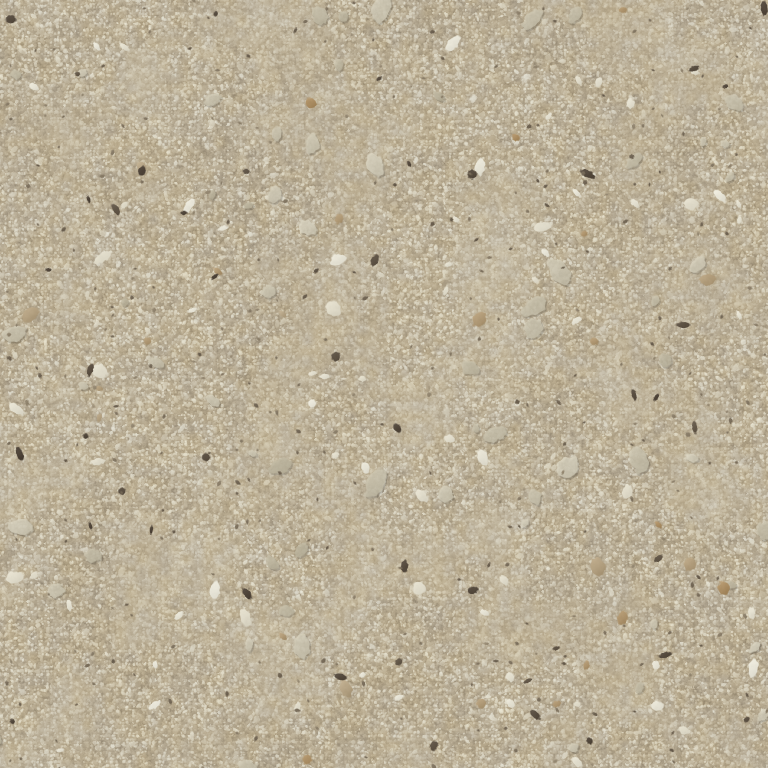
A Shadertoy shader for this texture:

```glsl
// Coarse beach sand: overlapping layers of small hashed grains over dark gaps,
// toned by a shadow-to-highlight ramp, then strewn with pebbles, pale shell
// chips, ochre stones and dark specks.

const vec3 SHADOW = vec3(0.50, 0.45, 0.37);
const vec3 SAND   = vec3(0.72, 0.67, 0.57);
const vec3 PALE   = vec3(0.87, 0.85, 0.78);
const vec3 SHELL  = vec3(0.91, 0.90, 0.85);
const vec3 STONE  = vec3(0.73, 0.70, 0.61);
const vec3 OCHRE  = vec3(0.66, 0.54, 0.37);
const vec3 SPECK  = vec3(0.29, 0.25, 0.21);
const float EDGE  = 0.0013;   // edge softness, in canvas units

vec3 hash3(vec2 p) {
    vec3 q = fract(p.xyx * vec3(0.1031, 0.1030, 0.0973));
    q += dot(q, q.yxz + 33.33);
    return fract((q.xxy + q.yzz) * q.zyx);
}

float noise(vec2 p) {
    vec2 i = floor(p), f = fract(p);
    f = f * f * (3.0 - 2.0 * f);
    float low  = mix(hash3(i).x, hash3(i + vec2(1, 0)).x, f.x);
    float high = mix(hash3(i + vec2(0, 1)).x, hash3(i + vec2(1, 1)).x, f.x);
    return mix(low, high, f.y);
}

float fbm(vec2 p) {
    return 0.55 * noise(p) + 0.3 * noise(p * 2.1 + 7.3) + 0.15 * noise(p * 4.3 + 3.1);
}

// Scattered angular grains: x = coverage, y = random tone, z = light from upper left.
vec3 grains(vec2 uv, float freq, float density, vec2 radii, float stretch, float seed) {
    vec2 p = uv * freq + seed * 3.7;
    vec2 cell = floor(p);
    vec3 best = vec3(0.0);
    for (int y = -1; y <= 1; y++)
    for (int x = -1; x <= 1; x++) {
        vec2 id = cell + vec2(x, y);
        vec3 place = hash3(id + seed * 11.0 + 100.0);
        vec3 kind  = hash3(id + seed * 17.0 + 411.0);
        if (kind.x > density) continue;
        vec2 offset = p - id - 0.2 - 0.6 * place.xy;
        float angle = 6.2832 * fract(kind.z * 7.31 + place.x);
        float c = cos(angle), s = sin(angle);
        vec2 d = mat2(c, -s, s, c) * offset;
        float aspect = 1.0 + stretch * kind.z;
        d *= vec2(inversesqrt(aspect), sqrt(aspect));
        float radius = mix(radii.x, radii.y, place.z * place.z);

        // Blend round and faceted outlines, then roughen the rim.
        vec2 a = abs(d);
        float facet = max(max(a.x, a.y), 0.75 * (a.x + a.y));
        float dist = mix(length(d), facet, 0.6);
        dist += radius * 0.35 * (noise(offset * 2.2 / radius + place.xy * 50.0) - 0.5);
        float cover = 1.0 - smoothstep(-EDGE * freq, EDGE * freq, dist - radius);
        float light = clamp(dot(offset, vec2(-0.6, 0.8)) / radius, -1.0, 1.0);
        if (cover > best.x) best = vec3(cover, kind.y, light);
    }
    return best;
}

float addGrains(float tone, vec3 grain, float middle, float spread) {
    float grainTone = middle + spread * (grain.y - 0.5) + 0.022 * grain.z;
    return mix(tone, grainTone, grain.x);
}

// The tone equals the red value of the resulting sand colour.
vec3 sandColour(float tone) {
    vec3 colour = mix(SHADOW, SAND, min((tone - 0.50) / 0.22, 1.0));
    return mix(colour, PALE, clamp((tone - 0.72) / 0.15, 0.0, 1.2));
}

vec3 addStones(vec3 ground, vec3 stone, vec3 dark, vec3 light, float relief) {
    vec3 colour = mix(dark, light, stone.y) + relief * stone.z;
    return mix(ground, colour, stone.x);
}

void mainImage(out vec4 fragColor, in vec2 fragCoord) {
    vec2 uv = fragCoord / iResolution.y;
    float grit = fbm(uv * 240.0);

    // Packed sand, from the gaps up to the coarse grains.
    float tone = 0.60 + 0.19 * grit;
    tone = addGrains(tone, grains(uv, 235.0, 0.95, vec2(0.32, 0.60), 0.6, 1.0), 0.765, 0.19);
    tone = addGrains(tone, grains(uv, 150.0, 0.55, vec2(0.22, 0.46), 0.9, 2.0), 0.775, 0.19);
    tone = addGrains(tone, grains(uv, 85.0, 0.22, vec2(0.16, 0.36), 1.0, 3.0), 0.785, 0.15);

    // Dusty areas flatten the grain; broad drifts shift its brightness.
    float dust = smoothstep(0.42, 0.75, fbm(uv * 11.0 + 5.0));
    tone = mix(tone, 0.765, 0.5 * dust);
    tone += 0.05 * (fbm(uv * 38.0) - 0.5) + 0.03 * (fbm(uv * 5.0 + 9.0) - 0.5);
    tone += 0.05 * (grit - 0.5);
    vec3 colour = sandColour(tone);
    colour += (noise(uv * 70.0 + 31.0) - 0.5) * vec3(0.015, 0.0, -0.035);

    // Pebbles with a soft shadow at their lower right.
    vec2 drop = vec2(0.0018, -0.0022);
    vec2 pebbleSize = vec2(0.12, 0.36);
    float shadow = grains(uv - drop, 24.0, 0.11, pebbleSize, 0.9, 4.0).x;
    colour *= 1.0 - 0.16 * shadow;
    vec3 pebble = grains(uv, 24.0, 0.11, pebbleSize, 0.9, 4.0);
    pebble.x *= 0.85;
    colour = addStones(colour, pebble, STONE, mix(STONE, PALE, 0.8), 0.03);

    // Ochre stones, shell chips and dark specks.
    vec3 ochre = grains(uv, 22.0, 0.05, vec2(0.09, 0.24), 0.8, 5.0);
    colour = addStones(colour, ochre, OCHRE, mix(OCHRE, SAND, 0.8), 0.05);
    vec3 chip = grains(uv, 26.0, 0.09, vec2(0.10, 0.25), 1.3, 6.0);
    colour = addStones(colour, chip, PALE, SHELL, 0.03);
    vec3 speck = grains(uv, 24.0, 0.08, vec2(0.07, 0.16), 1.6, 7.0);
    colour = addStones(colour, speck, SPECK, mix(SPECK, SHADOW, 0.5), 0.03);
    vec3 fleck = grains(uv, 80.0, 0.05, vec2(0.12, 0.24), 1.0, 8.0);
    colour = addStones(colour, fleck, mix(SPECK, SHADOW, 0.5), mix(SHADOW, SAND, 0.4), 0.02);

    colour += 0.03 * (grit - 0.5);
    fragColor = vec4(clamp(colour, 0.0, 1.0), 1.0);
}
```
